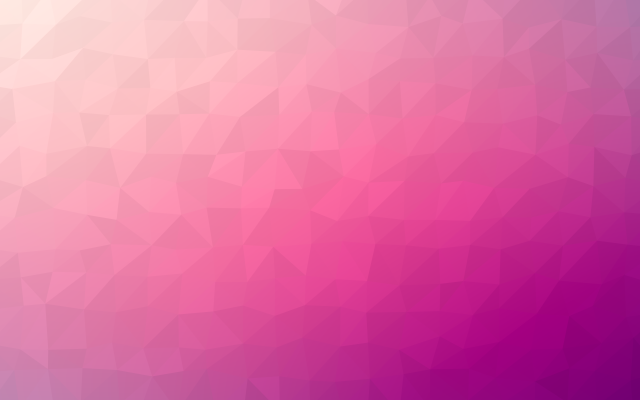
A Shadertoy shader for this background:

```glsl
// Low-poly backdrop: a jittered lattice of quads, each split into two triangles.
// Every facet samples a diagonal cream-pink-purple gradient near its centroid
// and gets a small random shade; facet borders are blended by pixel coverage.

const float CELL = 0.0803;                   // lattice spacing in canvas heights
const vec2 LATTICE_ORIGIN = vec2(0.045, 0.0625);
const vec2 JITTER = vec2(0.36, 0.44);        // full range of vertex displacement
const float FLATNESS = 0.55;                 // 0 = smooth gradient, 1 = flat facets
const float SHADE_RANGE = 0.055;

// Sine-free hashes
vec2 hash22(vec2 p) {
    vec3 q = fract(vec3(p.xyx) * vec3(0.1031, 0.1030, 0.0973));
    q += dot(q, q.yzx + 33.33);
    return fract((q.xx + q.yz) * q.zy);
}

float cross2(vec2 a, vec2 b) {
    return a.x * b.y - a.y * b.x;
}

// Blend towards the next colour between two positions on a ramp
vec3 rampStep(vec3 colour, vec3 next, float from, float to, float t) {
    return mix(colour, next, clamp((t - from) / (to - from), 0.0, 1.0));
}

// Cream at the upper left through pink to deep purple at the lower right
vec3 diagonalRamp(float t) {
    vec3 c = vec3(1.00, 0.92, 0.89);
    c = rampStep(c, vec3(0.99, 0.74, 0.76), 0.00, 0.25, t);
    c = rampStep(c, vec3(0.97, 0.41, 0.62), 0.25, 0.50, t);
    c = rampStep(c, vec3(0.89, 0.25, 0.575), 0.50, 0.62, t);
    c = rampStep(c, vec3(0.64, 0.00, 0.50), 0.62, 0.82, t);
    return rampStep(c, vec3(0.43, 0.00, 0.44), 0.82, 1.00, t);
}

// Diagonal ramp with dusty mauve in the two remaining corners
vec3 backdrop(vec2 uv) {
    vec2 q = vec2(uv.x, 1.0 - uv.y);
    float along = 0.5 * (q.x + q.y);
    float across = q.x - q.y;
    vec3 upperRight = vec3(0.68, 0.46, 0.65);
    vec3 lowerLeft = vec3(0.75, 0.52, 0.69);
    vec3 corner = across > 0.0 ? upperRight : lowerLeft;
    corner += (0.5 - along) * vec3(0.7, 0.2, 0.2);
    return mix(diagonalRamp(along), corner, min(across * across, 1.0));
}

// Displaced lattice vertex, in lattice units
vec2 vertex(vec2 id) {
    return id + (hash22(id + 57.0) - 0.5) * JITTER;
}

// Signed distance to the line a-b, positive on its left
float edgeDistance(vec2 p, vec2 a, vec2 b) {
    vec2 e = b - a;
    return cross2(e, p - a) / length(e);
}

// Pixel coverage of a counter-clockwise triangle
float coverage(vec2 p, vec2 a, vec2 b, vec2 c, float pixel) {
    float d = min(edgeDistance(p, a, b), edgeDistance(p, b, c));
    d = min(d, edgeDistance(p, c, a));
    return clamp(0.5 + d / pixel, 0.0, 1.0);
}

// Facet colour in rgb, premultiplied by its coverage in a
vec4 facet(vec2 p, vec2 a, vec2 b, vec2 c, vec2 seed, float pixel, float aspect) {
    float weight = coverage(p, a, b, c, pixel);
    if (weight <= 0.0) return vec4(0.0);
    vec2 samplePoint = mix(p, (a + b + c) / 3.0, FLATNESS);
    vec2 uv = (samplePoint * CELL + LATTICE_ORIGIN) / vec2(aspect, 1.0);
    float shade = 1.0 + (hash22(seed).x - 0.5) * SHADE_RANGE;
    return vec4(backdrop(uv) * shade, 1.0) * weight;
}

void mainImage(out vec4 fragColor, in vec2 fragCoord) {
    float aspect = iResolution.x / iResolution.y;
    vec2 p = (fragCoord / iResolution.y - LATTICE_ORIGIN) / CELL;
    float pixel = 1.0 / (iResolution.y * CELL);
    vec2 home = floor(p);
    vec4 sum = vec4(0.0);

    // Displaced quads may reach into the neighbouring cells
    for (int j = -1; j <= 1; j++) {
        for (int i = -1; i <= 1; i++) {
            vec2 id = home + vec2(i, j);
            vec2 a = vertex(id);
            vec2 b = vertex(id + vec2(1.0, 0.0));
            vec2 c = vertex(id + vec2(1.0, 1.0));
            vec2 d = vertex(id + vec2(0.0, 1.0));
            vec2 seed = id * 2.0 + 211.0;

            // Split along the shorter diagonal, favouring the rising one
            if (distance(a, c) < distance(b, d) + 0.15) {
                sum += facet(p, a, b, c, seed, pixel, aspect);
                sum += facet(p, a, c, d, seed + 1.0, pixel, aspect);
            } else {
                sum += facet(p, a, b, d, seed, pixel, aspect);
                sum += facet(p, b, c, d, seed + 1.0, pixel, aspect);
            }
        }
    }
    fragColor = vec4(clamp(sum.rgb / max(sum.a, 0.001), 0.0, 1.0), 1.0);
}
```
